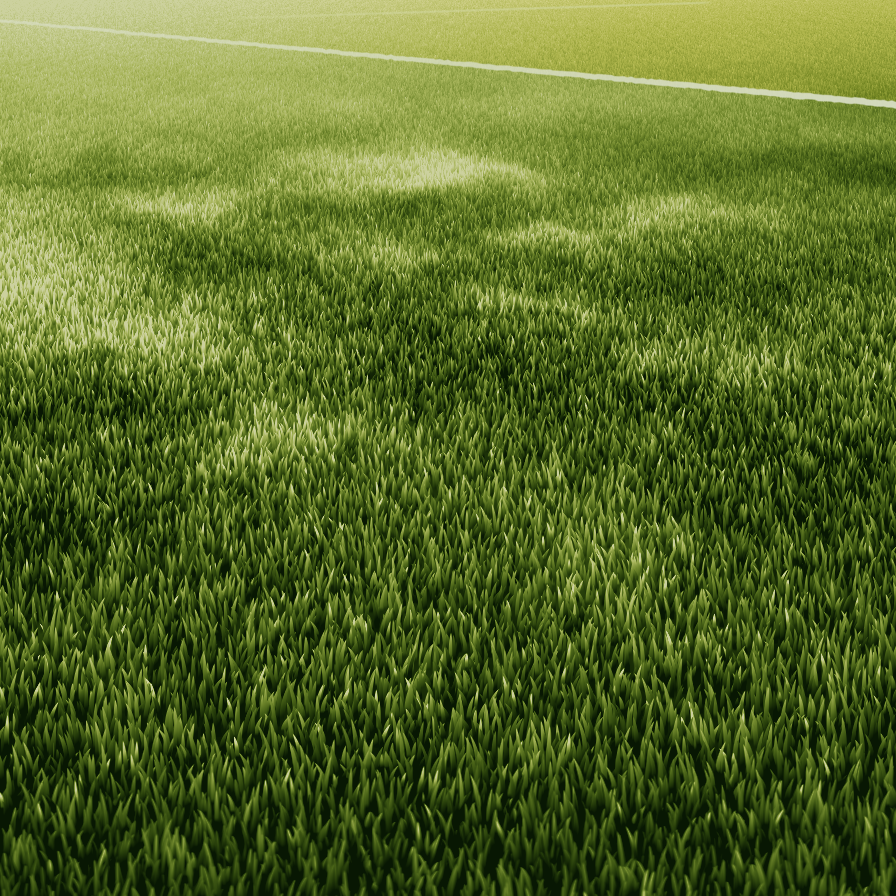
Write a WebGL 2 fragment shader that draws this texture.

```glsl
#version 300 es
precision highp float;
// A sunlit lawn in perspective, with white field lines near the horizon.
// Rows of tapered blades are painted from far to near; a tone field of
// soft light and shadow patches picks their colour from a green ramp.
uniform vec2 u_resolution;
out vec4 fragColor;
const float HORIZON = 1.06;

float hash(vec2 p) {
  return fract(sin(dot(p, vec2(127.1, 311.7))) * 43758.5);
}

float noise(vec2 p) {
  vec2 i = floor(p), f = fract(p);
  f = f * f * (3.0 - 2.0 * f);
  return mix(mix(hash(i), hash(i + vec2(1, 0)), f.x),
             mix(hash(i + vec2(0, 1)), hash(i + vec2(1, 1)), f.x), f.y);
}

// Tone 0 is deep shade, 1 is sunlit grass, 1.25 is a glint
vec3 grassRamp(float tone) {
  vec3 ramp[6] = vec3[6](vec3(0.03, 0.09, 0.01), vec3(0.15, 0.24, 0.04),
                         vec3(0.28, 0.38, 0.09), vec3(0.45, 0.54, 0.18),
                         vec3(0.66, 0.71, 0.36), vec3(0.80, 0.82, 0.62));
  float t = clamp(tone * 4.0, 0.0, 4.999);
  int i = int(t);
  return mix(ramp[i], ramp[i + 1], fract(t));
}

// Soft ellipse: centre in xy, radii in zw
float patchGlow(vec2 p, vec4 e) {
  vec2 d = (p - e.xy) / e.zw;
  return exp(-dot(d, d));
}

// Broad light over the lawn
float lawnTone(vec2 p) {
  vec4 sunny[12] = vec4[12](
    vec4(0.31, 0.51, 0.09, 0.030), vec4(0.42, 0.71, 0.06, 0.018),
    vec4(0.58, 0.735, 0.06, 0.014), vec4(0.59, 0.66, 0.06, 0.018),
    vec4(0.80, 0.60, 0.08, 0.026), vec4(0.46, 0.81, 0.17, 0.022),
    vec4(0.24, 0.77, 0.08, 0.020), vec4(0.03, 0.70, 0.07, 0.070),
    vec4(0.16, 0.63, 0.15, 0.035), vec4(0.69, 0.38, 0.07, 0.060),
    vec4(0.76, 0.76, 0.09, 0.022), vec4(0.06, 0.27, 0.06, 0.022));
  vec4 shaded[10] = vec4[10](
    vec4(0.26, 0.71, 0.12, 0.030), vec4(0.09, 0.55, 0.13, 0.035),
    vec4(0.43, 0.645, 0.14, 0.028), vec4(0.60, 0.57, 0.22, 0.045),
    vec4(0.74, 0.685, 0.12, 0.025), vec4(0.40, 0.76, 0.10, 0.014),
    vec4(0.09, 0.81, 0.13, 0.016), vec4(0.88, 0.46, 0.18, 0.080),
    vec4(0.07, 0.41, 0.11, 0.045), vec4(0.88, 0.82, 0.20, 0.022));
  vec2 q = p + (vec2(noise(p * vec2(14, 30)), noise(p * vec2(18, 40) + 9.0)) - 0.5)
               * vec2(0.09, 0.03);
  float tone = 0.37 + 0.27 * p.y + 0.5 * pow(p.y, 5.0) - 0.13 * smoothstep(0.3, 0.0, p.y);
  tone += 0.22 * (0.6 - p.x) * smoothstep(0.55, 0.85, p.y);
  // Light swath falling diagonally to the right
  float swath = (q.y - 0.70 + 0.46 * q.x) / 0.06;
  tone += 0.09 * exp(-swath * swath) * smoothstep(0.85, 0.6, p.x);
  float sun = mix(0.15, 0.36, smoothstep(0.35, 0.52, p.y));
  for (int i = 0; i < 12; i++) tone += sun * patchGlow(q, sunny[i]);
  for (int i = 0; i < 10; i++) tone -= 0.19 * patchGlow(q, shaded[i]);
  float streaks = noise(p * vec2(6, 26)) + 0.5 * noise(p * vec2(15, 60) + 4.0);
  return tone + 0.18 * (streaks - 0.72) * smoothstep(0.3, 0.6, p.y)
                     * smoothstep(1.0, 0.85, p.y);
}

void main() {
  vec2 p = gl_FragCoord.xy / u_resolution;
  float pixel = 1.0 / u_resolution.y, depth = HORIZON - p.y;
  float contrast = mix(0.24, 1.0, smoothstep(0.12, 0.48, depth));
  float tone = lawnTone(p);
  float clump = noise(vec2((p.x - 0.5) / depth * 30.0, log(depth) * 30.0));
  tone += 0.22 * contrast * (clump - 0.5);
  float shade = tone - 0.36 * contrast;

  // Blades: each row has its own scale, near rows cover far ones
  float row = floor(80.0 * log(depth));
  float blur = 0.45 * smoothstep(0.2, 0.0, p.y);
  for (int i = 0; i < 6; i++) {
    float k = row + float(i);
    float size = exp(k / 80.0);
    float u = (p.x - 0.5) / (0.0075 * size);
    float soft = pixel / (0.0075 * size) + blur;
    for (int j = -2; j <= 2; j++) {
      vec2 cell = vec2(floor(u) + float(j), k);
      float r = hash(cell), lean = hash(cell + 17.3) - 0.5;
      float base = HORIZON - exp((k + hash(cell + 41.7)) / 80.0);
      float t = (p.y - base) / (size * mix(0.020, 0.050, r));
      if (t < 0.0 || t > 1.0) continue;
      float side = u - cell.x - hash(cell + 73.1) - 3.2 * lean * t * t;
      float halfWidth = 0.40 * (1.0 - t * t * t);
      float cover = clamp((halfWidth - abs(side)) / soft + 0.5, 0.0, 1.0);
      cover *= smoothstep(0.0, 0.2, t) * smoothstep(1.0, 0.9, t);
      float glint = step(0.95, hash(cell + 5.9)) * smoothstep(0.3, 0.8, t);
      float lit = mix(-0.44, 0.36, t) + 0.72 * (hash(cell + 29.0) - 0.5)
                  - 0.15 * side + 0.55 * glint;
      shade = mix(shade, tone + contrast * lit, cover);
    }
  }
  vec3 color = grassRamp(shade);

  // Far field beyond the line is warmer, strongest at the right
  float lineY = 0.977 - 0.094 * p.x;
  float beyond = smoothstep(-0.004, 0.004, p.y - lineY);
  color *= mix(vec3(1), vec3(1.04, 1.0, 0.82), beyond * smoothstep(0.1, 0.8, p.x));

  // Painted lines
  float ragged = 0.0015 * (noise(p * vec2(220, 90)) - 0.5);
  float chalk = smoothstep(pixel, -pixel,
      abs(p.y - lineY + ragged) - mix(0.0016, 0.0038, p.x));
  color = mix(color, vec3(0.85, 0.87, 0.77), chalk * mix(0.7, 0.95, p.x));
  float farLine = smoothstep(pixel, -pixel, abs(p.y - 0.971 - 0.033 * p.x) - 0.0012);
  farLine *= smoothstep(0.15, 0.4, p.x) * smoothstep(0.80, 0.78, p.x);
  fragColor = vec4(mix(color, vec3(0.82, 0.84, 0.62), 0.6 * farLine), 1.0);
}
```
